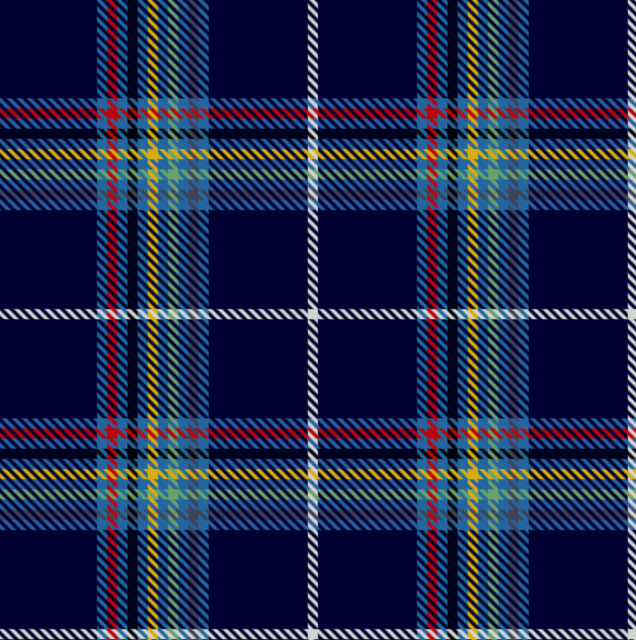
This pattern is drawn by a WebGL 1 fragment shader. Its source:

```glsl
precision highp float;

uniform vec2 u_resolution;

const float THREADS_PER_HEIGHT = 252.0;
const float SETT = 126.0;         // threads in one repeat
const float STRIPE = 4.0;         // threads in one narrow stripe
const float BAND_START = 38.2;    // first thread of the coloured band
const float BAND_STRIPES = 11.0;
const float LINE_START = 121.2;   // first thread of the pale line
const float TWILL = 4.0;          // over two, under two
const vec2 SETT_SHIFT = vec2(0.0, 0.5);

const vec3 NAVY = vec3(0.006, 0.006, 0.195);
const vec3 WARP_BLUE = vec3(0.125, 0.42, 0.62);
const vec3 WEFT_BLUE = vec3(0.15, 0.38, 0.63);
const vec3 RED = vec3(0.73, 0.02, 0.04);
const vec3 BLACK = vec3(0.01, 0.01, 0.035);
const vec3 YELLOW = vec3(0.85, 0.68, 0.06);
const vec3 GREEN = vec3(0.42, 0.63, 0.42);
const vec3 GREY = vec3(0.25, 0.26, 0.35);
const vec3 WHITE = vec3(0.83, 0.83, 0.82);

// Soft coverage of a span of threads.
float span(float thread, float start, float width, float soft) {
  float inside = 0.5 * width - abs(thread - start - 0.5 * width);
  return smoothstep(-soft, soft, inside);
}

// Lay one narrow stripe over the colours below it.
vec3 addStripe(vec3 base, vec3 dye, float thread, float slot, float soft) {
  float start = BAND_START + slot * STRIPE;
  return mix(base, dye, span(thread, start, STRIPE, soft));
}

// Yarn colour along one direction of the sett.
vec3 yarn(float position, vec3 blue, float soft) {
  float thread = mod(position, SETT);
  float band = span(thread, BAND_START, BAND_STRIPES * STRIPE, soft);
  vec3 color = mix(NAVY, blue, band);
  color = addStripe(color, RED, thread, 1.0, soft);
  color = addStripe(color, BLACK, thread, 3.0, soft);
  color = addStripe(color, YELLOW, thread, 5.0, soft);
  color = addStripe(color, GREEN, thread, 7.0, soft);
  color = addStripe(color, GREY, thread, 9.0, soft);
  return mix(color, WHITE, span(thread, LINE_START, STRIPE, soft));
}

// Diagonal ribs: 1 where the warp lies on top, 0 where the weft does.
float twill(vec2 threads, float soft) {
  float phase = fract((threads.x - threads.y + 0.7) / TWILL);
  float rib = abs(phase - 0.5) * TWILL - 1.0;
  return smoothstep(-soft, soft, rib);
}

void main() {
  vec2 p = gl_FragCoord.xy / u_resolution.y;
  p.y = 1.0 - p.y;
  vec2 threads = p * THREADS_PER_HEIGHT - SETT_SHIFT;
  float pixel = THREADS_PER_HEIGHT / u_resolution.y;
  float edgeSoft = max(0.4, 0.5 * pixel);
  float ribSoft = max(0.75, pixel);

  vec3 warp = yarn(threads.x, WARP_BLUE, edgeSoft);
  vec3 weft = yarn(threads.y, WEFT_BLUE, edgeSoft);
  gl_FragColor = vec4(mix(weft, warp, twill(threads, ribSoft)), 1.0);
}
```
